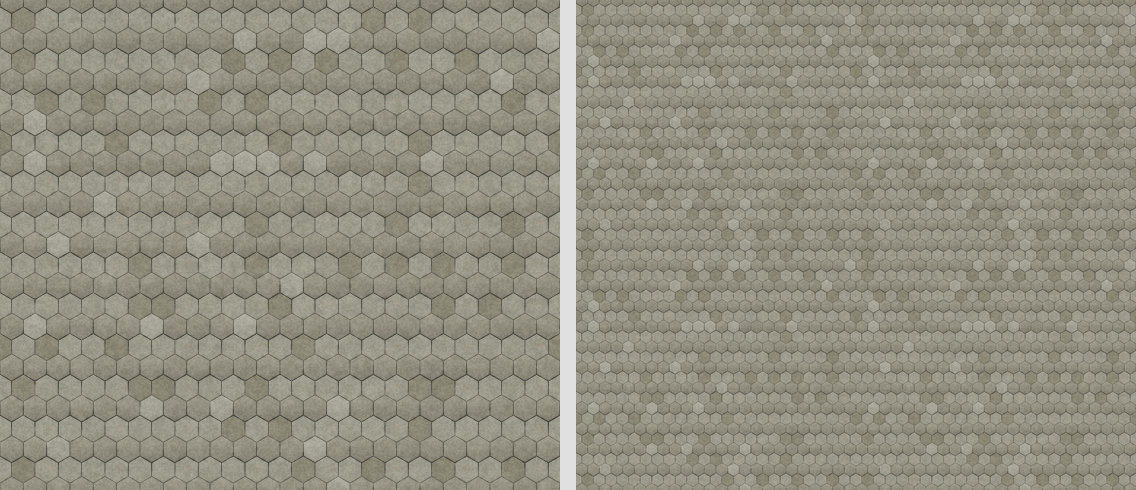
Left, the tile; right, the same tile 2 across and 2 down.
This texture is drawn by a WebGL 2 fragment shader. Its source:

```glsl
#version 300 es
precision highp float;
// Weathered hexagonal concrete pavers in staggered rows, pale rows alternating with shaded ones.
// The nearest of two offset lattices gives each paver; its edge distance draws joint and rim.
// Hashes choose the odd pavers, and wrapping value noise adds grain, so the result tiles.

uniform vec2 u_resolution;
out vec4 fragColor;

const vec2 TILES = vec2(24.0, 24.0);       // pavers across, rows up (even)
const float ROW_STEP = 0.8660254;          // row spacing in paver widths
const float JOINT_HALF_WIDTH = 0.021;      // in paver widths
const float RIM_WIDTH = 0.075;
const float PALE_SHARE = 0.10;             // odd pavers in shaded rows
const float BROWN_SHARE = 0.13;            // odd pavers in pale rows
const float GRAIN = 0.075;
const float MOTTLE = 0.045;
const float TILE_VARIATION = 0.018;
const vec2 BLEMISH_POS = vec2(0.11, 0.08);

const vec3 PALE_ROW = vec3(0.612, 0.604, 0.545);
const vec3 SHADED_TOP = vec3(0.600, 0.590, 0.528);
const vec3 SHADED_BOTTOM = vec3(0.530, 0.520, 0.458);
const vec3 PALE_ODD = vec3(0.640, 0.634, 0.578);
const vec3 BROWN_ODD = vec3(0.542, 0.530, 0.458);
const vec3 JOINT_LIGHT = vec3(0.410, 0.408, 0.358);
const vec3 JOINT_DARK = vec3(0.270, 0.272, 0.235);
const vec3 BLEMISH = vec3(0.035, -0.010, -0.020);
const float PI = 3.14159;

float hash(vec2 cell, float seed) {
    vec3 q = fract(vec3(cell.xyx) * 0.1031 + seed * 0.137);
    q += dot(q, q.yzx + 33.33);
    return fract((q.x + q.y) * q.z);
}

// Value noise that wraps after a whole number of cells.
float wrapNoise(vec2 uv, vec2 period, float seed) {
    vec2 grid = uv * period;
    vec2 cell = floor(grid);
    vec2 f = fract(grid);
    f = f * f * (3.0 - 2.0 * f);
    vec2 lo = mod(cell, period);
    vec2 hi = mod(cell + 1.0, period);
    float bottom = mix(hash(lo, seed), hash(vec2(hi.x, lo.y), seed), f.x);
    float top = mix(hash(vec2(lo.x, hi.y), seed), hash(hi, seed), f.x);
    return mix(bottom, top, f.y);
}

// Centre of the nearest paver; odd rows sit on whole columns, even rows on halves.
vec2 nearestCentre(vec2 p) {
    vec2 oddRow = vec2(floor(p.x + 0.5), 2.0 * floor(p.y * 0.5) + 1.0);
    vec2 evenRow = vec2(floor(p.x) + 0.5, 2.0 * floor(p.y * 0.5 + 0.5));
    vec2 toOdd = (p - oddRow) * vec2(1.0, ROW_STEP);
    vec2 toEven = (p - evenRow) * vec2(1.0, ROW_STEP);
    return dot(toOdd, toOdd) < dot(toEven, toEven) ? oddRow : evenRow;
}

// Distance inward from the outline of a pointed-top hexagon of width one.
float hexEdge(vec2 d) {
    d = abs(d);
    return 0.5 - max(d.x, 0.5 * d.x + ROW_STEP * d.y);
}

vec3 paverColour(vec2 id, vec2 local, vec2 uv) {
    bool paleRow = mod(id.y, 2.0) > 0.5;
    float cluster = 0.3 + 1.4 * wrapNoise(uv * 0.0 + id / TILES, vec2(6.0), 1.0);
    float pick = hash(id, 2.0);
    vec3 shaded = mix(SHADED_BOTTOM, SHADED_TOP, smoothstep(-0.55, 0.5, local.y - 0.15 * local.x));
    vec3 colour = paleRow ? PALE_ROW : shaded;
    if (paleRow && pick < BROWN_SHARE * cluster) colour = BROWN_ODD;
    if (!paleRow && pick < PALE_SHARE * cluster) colour = PALE_ODD + 0.06 * local.y;
    colour += TILE_VARIATION * (hash(id, 3.0) - 0.5);

    // A small rusty mark on every third paver of the pale rows.
    float marked = float(paleRow && mod(id.x, 3.0) > 1.5);
    float spot = 1.0 - smoothstep(0.02, 0.12, length(local - BLEMISH_POS));
    return colour + BLEMISH * spot * marked;
}

void main() {
    vec2 uv = gl_FragCoord.xy / u_resolution;
    vec2 p = uv * TILES;
    float pixel = TILES.x / u_resolution.x;
    vec2 centre = nearestCentre(p);
    vec2 id = mod(centre, TILES);
    vec2 local = (p - centre) * vec2(1.0, ROW_STEP);

    // Surface: paver tone, broad mottling and fine grain.
    float mottle = wrapNoise(uv, TILES * 4.0, 4.0) - 0.5;
    float grain = wrapNoise(uv, TILES * vec2(16.0, 14.0), 5.0) - 0.5;
    vec3 colour = paverColour(id, local, uv) + MOTTLE * mottle + GRAIN * grain;

    // Worn rim: lit toward the upper left, shaded toward the lower right.
    float edge = hexEdge(local) + 0.016 * mottle;
    float rim = 1.0 - smoothstep(JOINT_HALF_WIDTH, RIM_WIDTH, edge);
    colour += rim * (0.004 + 0.06 * dot(local, vec2(-0.5, 0.85)));

    // Joints deepen under the shaded rows.
    float depth = 0.5 + 0.5 * cos(PI * (p.y - 1.5));
    vec3 joint = mix(JOINT_LIGHT, JOINT_DARK, depth) + GRAIN * grain;
    float soft = max(0.6 * pixel, 0.008);
    float cover = smoothstep(JOINT_HALF_WIDTH - soft, JOINT_HALF_WIDTH + soft, edge);
    fragColor = vec4(mix(joint, colour, cover), 1.0);
}
```
